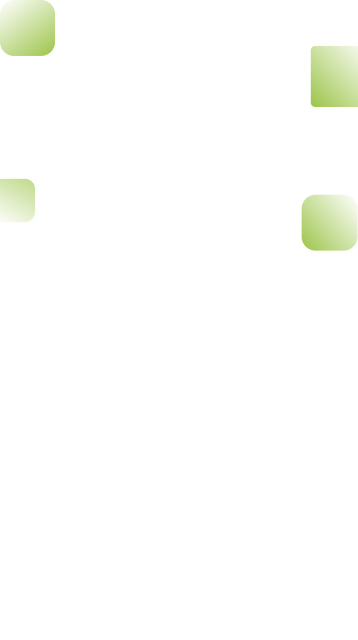
Write a Shadertoy shader that draws this background.

```glsl
// Four rounded tiles near the upper edges of a white page.
// Each tile is a rounded-box distance function, filled with a slanted
// ramp that fades from leaf green to white.

const vec3 PAPER = vec3(1.0);
const vec3 LEAF = vec3(0.61, 0.77, 0.29);

// Signed distance to a rounded box centred on the origin.
float roundedBox(vec2 p, vec2 halfSize, float radius) {
    vec2 d = abs(p) - halfSize + radius;
    return length(max(d, 0.0)) + min(max(d.x, d.y), 0.0) - radius;
}

// Linear ramp over a box: 1 in the corner that slope points to, 0 opposite.
float cornerRamp(vec2 p, vec2 halfSize, vec2 slope) {
    return clamp(0.5 + 0.5 * dot(p / halfSize, slope), 0.0, 1.0);
}

// Lays one tile over the base colour.
vec3 addTile(vec3 base, vec2 p, vec2 halfSize, float radius,
             vec2 slope, float strength, float softness) {
    float dist = roundedBox(p, halfSize, radius);
    float cover = clamp(0.5 - dist / softness, 0.0, 1.0);
    float tint = strength * cornerRamp(p, halfSize, slope);
    return mix(base, mix(PAPER, LEAF, tint), cover);
}

void mainImage(out vec4 fragColor, in vec2 fragCoord) {
    // Canvas height is one unit; softness is one pixel wide.
    vec2 p = fragCoord / iResolution.y;
    float softness = 1.0 / iResolution.y;
    vec3 color = PAPER;

    // Left side: top corner tile, then the paler one cut by the edge
    color = addTile(color, p - vec2(0.0430, 0.9563), vec2(0.0430, 0.0437),
                    0.022, vec2(0.42, -0.58), 1.0, softness);
    color = addTile(color, p - vec2(0.0209, 0.6867), vec2(0.0339),
                    0.016, vec2(0.35, 0.65), 0.65, softness);

    // Right side: sharper tile cut by the edge, then the rounder one
    color = addTile(color, p - vec2(0.5333, 0.8805), vec2(0.0477),
                    0.007, vec2(-0.52, -0.48), 1.0, softness);
    color = addTile(color, p - vec2(0.5150, 0.6521), vec2(0.0437),
                    0.022, vec2(-0.55, -0.45), 1.0, softness);

    fragColor = vec4(color, 1.0);
}
```
